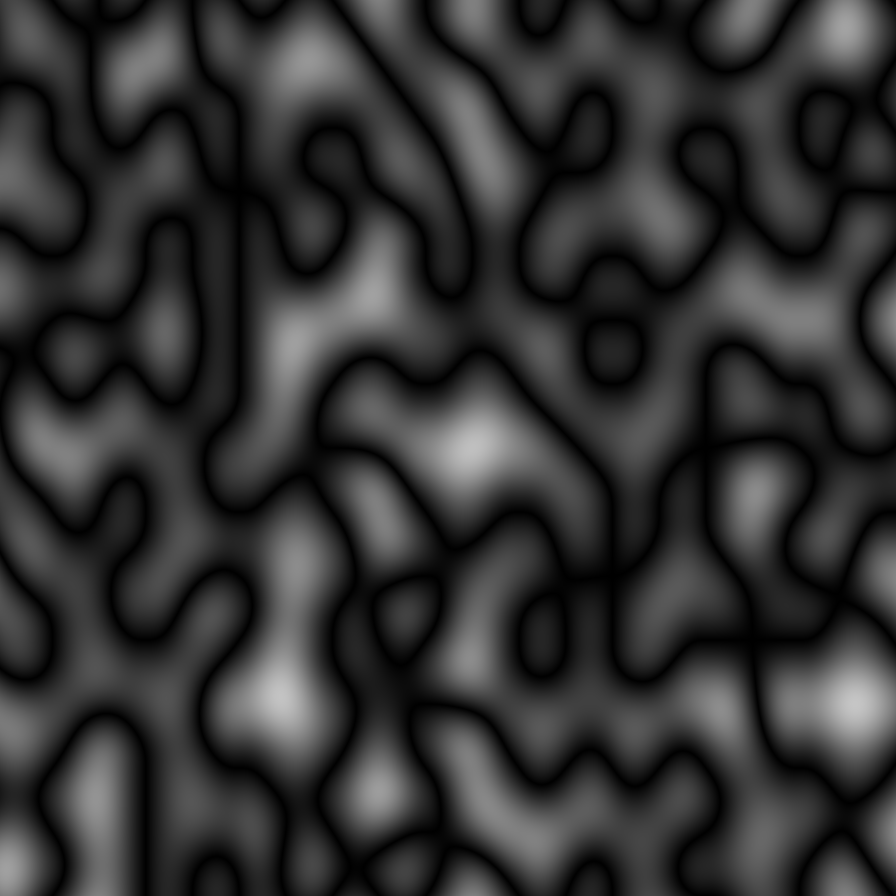
Reproduce this texture procedurally as a WebGL 2 fragment shader.

```glsl
#version 300 es
precision highp float;

// Dark winding veins between soft grey blobs: the absolute value of one
// octave of gradient noise on a lattice of tall cells. Gradients point in
// eight directions, so some veins run straight and others cross in an X.

uniform vec2 u_resolution;
out vec4 fragColor;

const vec2  CELLS      = vec2(9.6, 7.0);    // lattice cells across the canvas
const vec2  OFFSET     = vec2(0.4375, 0.0); // lattice shift, in cells
const float SEED       = 17.0;
const float GAIN       = 1.0;               // brightness of the blobs
const float VEIN_BLUR  = 0.25;              // rounding of the veins, in pixels
const float DIRECTIONS = 8.0;
const float TAU        = 6.2831853;

float hash(vec2 p) {
    return fract(sin(dot(p + SEED, vec2(127.1, 311.7))) * 43758.5453);
}

// Axis or diagonal gradient; diagonals are longer by sqrt(2)
vec2 latticeGradient(vec2 node) {
    float angle = floor(hash(node) * DIRECTIONS) * TAU / DIRECTIONS;
    return round(vec2(cos(angle), sin(angle)));
}

// Height of the gradient plane of one cell corner
float cornerHeight(vec2 cell, vec2 local, vec2 corner) {
    return dot(latticeGradient(cell + corner), local - corner);
}

float gradientNoise(vec2 p) {
    vec2 cell = floor(p);
    vec2 local = p - cell;
    vec2 fade = local * local * local * (local * (local * 6.0 - 15.0) + 10.0);
    float bottom = mix(cornerHeight(cell, local, vec2(0.0, 0.0)),
                       cornerHeight(cell, local, vec2(1.0, 0.0)), fade.x);
    float top = mix(cornerHeight(cell, local, vec2(0.0, 1.0)),
                    cornerHeight(cell, local, vec2(1.0, 1.0)), fade.x);
    return mix(bottom, top, fade.y);
}

void main() {
    vec2 uv = gl_FragCoord.xy / u_resolution;
    float height = gradientNoise(uv * CELLS + OFFSET);

    // Absolute value with its crease rounded below pixel size
    float blur = VEIN_BLUR * fwidth(height);
    float grey = GAIN * sqrt(height * height + blur * blur);

    fragColor = vec4(vec3(clamp(grey, 0.0, 1.0)), 1.0);
}
```
